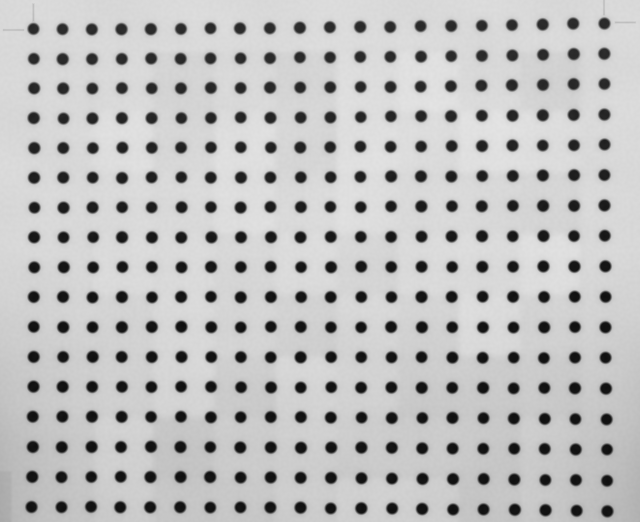
Write a Shadertoy shader that draws this pattern.

```glsl
// A photographed sheet of soft black dots, 20 across and 17 down, on grey paper.
// A warped lattice is inverted to find the nearest dot; the paper combines a
// broad shade, faint square tone patches, gradient-noise grain and corner ticks.

// Units: canvas height is 1, y runs downward from the top edge.
const float SHEET_WIDTH = 1.227;
const vec2 LAST_DOT = vec2(19.0, 16.0);
const vec2 FIRST_CENTRE = vec2(0.0639, 0.0559);
const vec2 LATTICE_SPAN = vec2(1.0946, 0.9153);
const float DOT_RADIUS = 0.0109;
const float DOT_SOFTNESS = 0.0031;
const float PATCH_SIZE = 0.1173;
const vec2 PATCH_ORIGIN = vec2(0.0591, 0.0958);

float hash(vec2 cell) {
    vec3 h = fract(cell.xyx * vec3(0.1031, 0.1030, 0.0973));
    h += dot(h, h.yzx + 33.33);
    return fract((h.x + h.y) * h.z);
}

vec2 gradientAt(vec2 cell) {
    float angle = 6.28319 * hash(cell);
    return vec2(cos(angle), sin(angle));
}

float gradientNoise(vec2 p) {
    vec2 i = floor(p), f = p - i;
    vec2 w = f * f * f * (f * (f * 6.0 - 15.0) + 10.0);
    vec2 e = vec2(1.0, 0.0);
    float a = dot(gradientAt(i), f);
    float b = dot(gradientAt(i + e.xy), f - e.xy);
    float c = dot(gradientAt(i + e.yx), f - e.yx);
    float d = dot(gradientAt(i + e.xx), f - e.xx);
    return mix(mix(a, b, w.x), mix(c, d, w.x), w.y);
}

// Flat random squares joined by narrow blurred borders, from -1 to 1.
float patchTone(vec2 q) {
    q -= 0.5;
    vec2 i = floor(q), w = smoothstep(0.42, 0.58, q - i);
    vec2 e = vec2(1.0, 0.0);
    float upper = mix(hash(i), hash(i + e.xy), w.x);
    float lower = mix(hash(i + e.yx), hash(i + e.xx), w.x);
    return 2.0 * mix(upper, lower, w.y) - 1.0;
}

// Lattice coordinate (0 to 1 on both axes) to its place on the bent sheet.
vec2 latticeToSheet(vec2 g) {
    float s = g.x, t = g.y;
    vec2 stretch = vec2(-0.0291 * s * (1.0 - s), -0.0064 * t * (1.0 - t));
    float sideBow = mix(0.0096 * t - 0.0128 * t * t, 0.0064 * t * t, s);
    float rowTilt = s * s * (0.0192 * t - 0.0112);
    return FIRST_CENTRE + LATTICE_SPAN * g + stretch + vec2(sideBow, rowTilt);
}

vec2 sheetToLattice(vec2 p) {
    vec2 g = (p - FIRST_CENTRE) / LATTICE_SPAN;
    for (int k = 0; k < 2; k++) g += (p - latticeToSheet(g)) / LATTICE_SPAN;
    return g;
}

float boxDistance(vec2 p, vec2 centre, vec2 halfSize) {
    vec2 d = abs(p - centre) - halfSize;
    return length(max(d, 0.0)) + min(max(d.x, d.y), 0.0);
}

float cover(float distance, float softness) {
    return 1.0 - smoothstep(-softness, softness, distance);
}

// One corner's pair of ticks: a vertical and a horizontal stroke.
float cornerTicks(vec2 p, vec2 vertical, vec2 horizontal, float softness) {
    float v = boxDistance(p, vertical, vec2(0.0016, 0.017));
    float h = boxDistance(p, horizontal, vec2(0.020, 0.0016));
    return cover(min(v, h), softness);
}

float paperTone(vec2 p, float pixel) {
    // Broad light falling off towards the bottom and its corners
    float tone = mix(0.845, 0.785, smoothstep(0.35, 1.05, p.y));
    tone += 0.02 * exp(-5.0 * dot(p - vec2(0.68, 0.38), p - vec2(0.68, 0.38)));
    float side = abs(p.x / SHEET_WIDTH - 0.5) * 2.0;
    tone -= 0.09 * pow(side, 6.0) * smoothstep(0.45, 1.0, p.y);

    // Square patches, kept clear of the margins
    vec2 q = (p - PATCH_ORIGIN) / PATCH_SIZE;
    float inside = cover(boxDistance(q, vec2(5.0, 4.5), vec2(4.0, 4.5)), 0.12);
    tone += 0.025 * patchTone(q) * inside;
    tone -= 0.035 * cover(boxDistance(p, vec2(0.0, 0.955), vec2(0.022, 0.052)), 0.004);

    // Mottling and fine grain
    tone += 0.016 * gradientNoise(p * vec2(7.0, 11.0));
    tone += 0.014 * gradientNoise(p * 130.0);

    float softness = max(0.0016, pixel);
    float ticks = cornerTicks(p, vec2(0.064, 0.024), vec2(0.026, 0.0575), softness);
    ticks += cornerTicks(p, vec2(1.158, 0.012), vec2(1.199, 0.043), softness);
    return tone - 0.11 * ticks;
}

void mainImage(out vec4 fragColor, in vec2 fragCoord) {
    vec2 uv = fragCoord / iResolution.xy;
    vec2 p = vec2(uv.x * SHEET_WIDTH, 1.0 - uv.y);
    float pixel = 1.0 / iResolution.y;

    // Nearest dot, with slight print variation
    vec2 id = clamp(round(sheetToLattice(p) * LAST_DOT), vec2(0.0), LAST_DOT);
    vec2 jitter = vec2(hash(id + 17.0), hash(id + 41.0)) - 0.5;
    vec2 centre = latticeToSheet(id / LAST_DOT) + 0.0012 * jitter;
    float radius = DOT_RADIUS * (1.0 + 0.05 * (hash(id + 73.0) - 0.5));
    float edge = length(p - centre) - radius;

    // Ink is paler at the top and rimmed by a faint blur
    float ink = mix(0.17, 0.07, smoothstep(0.0, 0.65, p.y));
    ink += 0.02 * gradientNoise(p * 110.0);
    float halo = 0.12 * exp(-max(edge, 0.0) / 0.0035);
    float tone = paperTone(p, pixel) * (1.0 - halo);
    tone = mix(tone, ink, cover(edge, max(DOT_SOFTNESS, pixel)));
    fragColor = vec4(vec3(clamp(tone, 0.0, 1.0)), 1.0);
}
```
